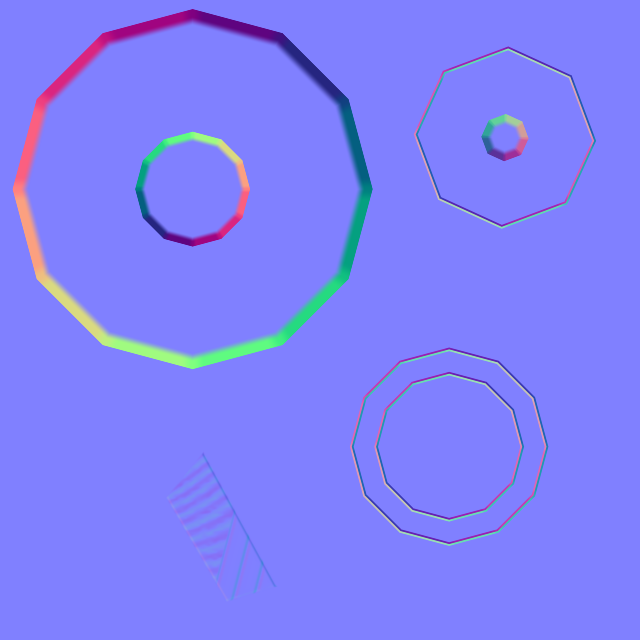
Write a Shadertoy shader that draws this texture map.

```glsl
// Tangent-space normal map: bevelled polygon discs, thin engraved polygon
// rings and a faint hatched patch on a flat surface. Each part adds a tilt
// along its edge normals, and the tilt is then encoded as colour.

const float TAU = 6.2831853;
const vec3 FLAT_COLOR = vec3(0.5, 0.5, 1.0);

float pixel;

// Regular polygon: xy = edge normal (eased at corners), z = signed distance.
vec3 polygon(vec2 p, float sides, float radius, float turn) {
    float sector = TAU / sides;
    float a = (atan(p.y, p.x) - turn) / sector;
    float mid = (floor(a) + 0.5) * sector + turn;
    float d = dot(p, vec2(cos(mid), sin(mid))) - radius * cos(0.5 * sector);
    float o = 2.0 * fract(a) - 1.0;
    mid += 0.5 * sector * sign(o) * smoothstep(0.72, 1.0, abs(o));
    return vec3(cos(mid), sin(mid), d);
}

// Slope that is sharp on the outside and fades inward; tilt sign sets its facing.
vec3 bevel(vec3 color, vec3 poly, float width, float tilt) {
    float amount = smoothstep(-width, -0.45 * width, poly.z);
    amount *= 1.0 - smoothstep(-0.5 * pixel, 0.5 * pixel, poly.z);
    vec3 slope = vec3(0.5 + 0.5 * tilt * poly.xy, 0.5);
    return mix(color, slope, amount * mix(0.8, 1.0, step(0.95, abs(tilt))));
}

// Two opposing walls of a narrow groove just inside the polygon edge.
vec3 groove(vec3 color, vec3 poly) {
    float halfWidth = 0.0028;
    float x = poly.z + halfWidth;
    float aa = 0.6 * pixel;
    float cover = 1.0 - smoothstep(halfWidth - aa, halfWidth + aa, abs(x));
    float facing = 1.0 - 2.0 * smoothstep(-aa, aa, x);
    vec3 wall = vec3(0.5 + 0.39 * facing * poly.xy, 0.7);
    return mix(color, wall, cover);
}

float hash(vec2 p) {
    return fract(sin(dot(p, vec2(127.1, 311.7))) * 43758.5);
}

float noise(vec2 p) {
    vec2 i = floor(p), f = fract(p);
    f = f * f * (3.0 - 2.0 * f);
    return mix(mix(hash(i), hash(i + vec2(1, 0)), f.x),
               mix(hash(i + vec2(0, 1)), hash(i + vec2(1, 1)), f.x), f.y);
}

// Distance to the right of the line from a to b.
float side(vec2 p, vec2 a, vec2 b) {
    vec2 e = normalize(b - a);
    return dot(p - a, vec2(e.y, -e.x));
}

float ridge(float x, float width) {
    return exp(-x * x / (width * width));
}

// Faint four-sided patch: fanned bands above, steep strokes below.
vec3 hatch(vec2 p) {
    vec2 top = vec2(0.318, 0.293), right = vec2(0.432, 0.084);
    vec2 bottom = vec2(0.354, 0.060), left = vec2(0.260, 0.222);
    float rightEdge = side(p, top, right);
    float leftEdge = side(p, bottom, left);
    float lowEdge = side(p, right, bottom);
    float inside = min(min(rightEdge, leftEdge), min(lowEdge, side(p, left, top)));
    float mask = smoothstep(-0.002, 0.002, inside);

    float grain = noise(p * vec2(110.0, 190.0));
    float slope = mix(0.15, 0.75, smoothstep(0.1, 0.28, p.y));
    float band = sin(TAU * (p.y - slope * (p.x - 0.3)) / 0.022 + grain);
    vec2 bands = vec2(-0.025, 0.065) * band * (0.5 + 0.7 * grain);

    float u = p.x - 0.367 - 0.26 * (p.y - 0.205);
    float stroke = (fract(u / 0.0325 + 0.5) - 0.5) * 0.0325;
    vec2 strokes = vec2(-0.12, 0.05) * ridge(stroke, 0.0025)
                 + vec2(0.05, -0.03) * ridge(stroke - 0.005, 0.003);

    vec2 tilt = mix(bands, strokes, smoothstep(-0.003, 0.003, u));
    tilt += vec2(-0.13, -0.04) * ridge(rightEdge - 0.002, 0.002);
    tilt += vec2(0.06, 0.02) * ridge(leftEdge - 0.002, 0.002);
    tilt += vec2(-0.03, 0.08) * ridge(lowEdge - 0.002, 0.002) * grain;
    return vec3(tilt, -0.6 * length(tilt)) * mask;
}

void mainImage(out vec4 fragColor, in vec2 fragCoord) {
    vec2 p = fragCoord / iResolution.xy;
    pixel = 1.0 / min(iResolution.x, iResolution.y);
    vec3 color = FLAT_COLOR + hatch(p);

    // Large twelve-sided disc: sunken rim and raised hub
    vec2 disc = p - vec2(0.301, 0.7045);
    color = bevel(color, polygon(disc, 12.0, 0.2813, 0.0), 0.025, -1.0);
    color = bevel(color, polygon(disc, 12.0, 0.0898, 0.0), 0.016, 1.0);

    // Eight-sided ring with a small hub, turned slightly
    vec2 octagon = p - vec2(0.789, 0.785);
    color = groove(color, polygon(octagon, 8.0, 0.1425, -0.036));
    color = bevel(color, polygon(octagon, 8.0, 0.037, -0.036), 0.0165, 0.85);

    // Pair of concentric twelve-sided rings
    vec2 rings = p - vec2(0.7018, 0.302);
    for (int i = 0; i < 2; i++) {
        color = groove(color, polygon(rings, 12.0, 0.155 - 0.038 * float(i), 0.0));
    }

    fragColor = vec4(clamp(color, 0.0, 1.0), 1.0);
}
```
